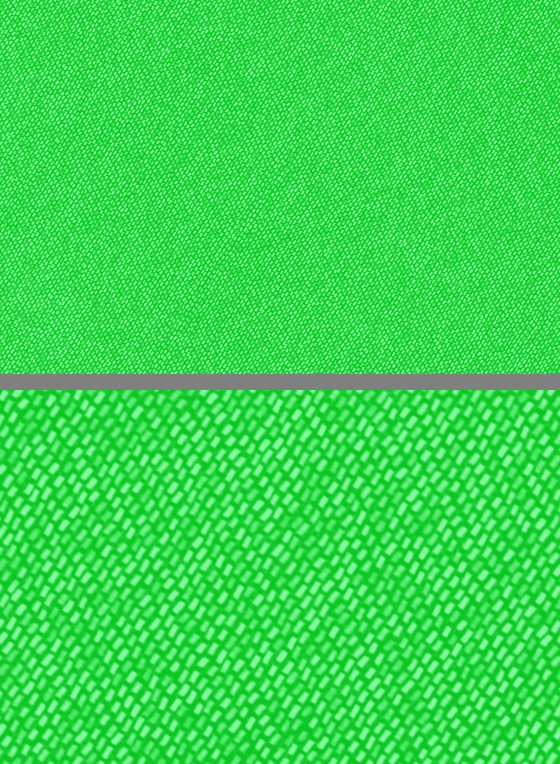
Top, the full canvas; bottom, a detail of the centre.
This texture is drawn by a Shadertoy shader. Its source:

```glsl
// Bright green twill cloth: narrow diagonal wales, each split into pale
// staggered stitches over a deeper ground. Stitches are soft capsules in a
// rotated grid, roughened by cellular noise and bent by layered sines.
#define WALE_ANGLE   0.99
#define WALE_PITCH   0.0090
#define STITCH_LEN   0.0150
#define STAGGER      0.37
#define JITTER       0.30
#define GRAIN_SIZE   0.0065
#define GRAIN_AMOUNT 0.42
#define CONTRAST     1.12
#define DEEP_GREEN   vec3(0.05, 0.775, 0.14)
#define MID_GREEN    vec3(0.19, 0.868, 0.295)
#define PALE_GREEN   vec3(0.42, 0.935, 0.52)

float hash(vec2 p) {
    vec3 q = fract(p.xyx * vec3(0.1031, 0.1030, 0.0973));
    q += dot(q, q.yzx + 33.33);
    return fract((q.x + q.y) * q.z);
}

// Distance to the nearest scattered point, one point per cell.
float cellular(vec2 p) {
    vec2 cell = floor(p), local = fract(p);
    float nearest = 2.0;
    for (int y = -1; y <= 1; y++)
    for (int x = -1; x <= 1; x++) {
        vec2 o = vec2(x, y);
        vec2 point = vec2(hash(cell + o), hash(cell + o + 71.7));
        nearest = min(nearest, length(o + point - local));
    }
    return nearest;
}

// Slow unevenness of the cloth, roughly -1 to 1.
float drift(vec2 p) {
    return 0.5 * sin(5.1 * p.x + 2.3 * p.y + 1.0)
         + 0.3 * sin(11.0 * p.y - 7.0 * p.x)
         + 0.2 * sin(23.0 * p.x + 17.0 * p.y + 2.0);
}

// Pale stitches along the wales, 0 in the grooves.
float stitches(vec2 p) {
    vec2 along = vec2(cos(WALE_ANGLE), sin(WALE_ANGLE));
    float u = dot(p, vec2(along.y, -along.x)) / WALE_PITCH;
    u += 0.35 * drift(p * 1.7) + 0.07 * sin(dot(p, along) * 160.0 + u);
    float lane = floor(u);
    float v = dot(p, along) / STITCH_LEN + lane * STAGGER
            + JITTER * hash(vec2(lane, 5.0));
    vec2 id = vec2(lane, floor(v));
    vec2 q = vec2(fract(u), fract(v)) - 0.5;
    q.x += 0.22 * (hash(id + 19.0) - 0.5);
    float halfLength = 0.40 + 0.10 * hash(id + 43.0);
    float body = 1.0 - smoothstep(0.06, 0.48, abs(q.x));
    float ends = 1.0 - smoothstep(halfLength - 0.20, halfLength, abs(q.y));
    return body * ends * mix(0.65, 1.45, hash(id));
}

vec3 cloth(vec2 p) {
    float grain = 0.5 - cellular(p / GRAIN_SIZE);
    float tone = 0.38 + CONTRAST * (stitches(p) - 0.36);
    tone += GRAIN_AMOUNT * grain + 0.035 * drift(p) + 0.03 * (0.75 - p.x);
    tone = clamp(tone, 0.0, 1.25);
    vec3 lower = mix(DEEP_GREEN, MID_GREEN, min(tone / 0.4, 1.0));
    return mix(lower, PALE_GREEN, max(tone - 0.4, 0.0) / 0.6);
}

void mainImage(out vec4 fragColor, in vec2 fragCoord) {
    // Average four samples per pixel to keep the fine weave smooth.
    vec3 color = vec3(0.0);
    for (int y = 0; y < 2; y++)
    for (int x = 0; x < 2; x++) {
        vec2 offset = 0.5 * vec2(x, y) - 0.25;
        color += 0.25 * cloth((fragCoord + offset) / iResolution.y);
    }
    fragColor = vec4(clamp(color, 0.0, 1.0), 1.0);
}
```
